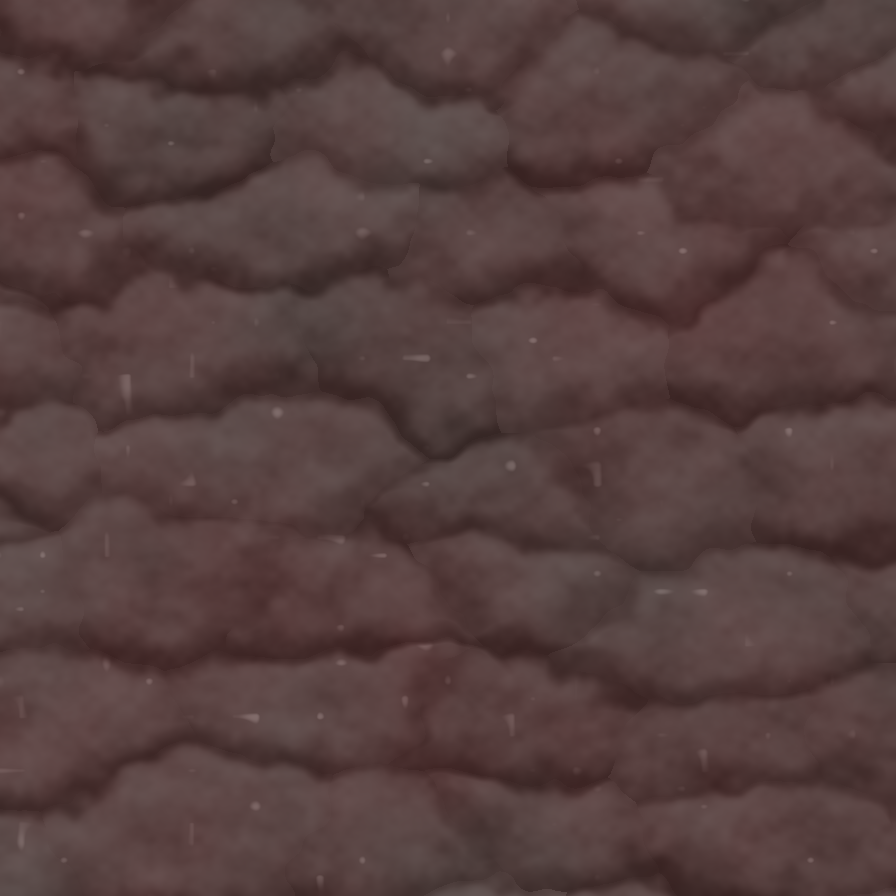
Give the GLSL for this texture, as a WebGL 1 fragment shader.

```glsl
precision highp float;

uniform vec2 u_resolution;

float hash(vec2 p) {
  return fract(sin(dot(p, vec2(127.1, 311.7))) * 43758.5453);
}

float noise(vec2 p) {
  vec2 i = floor(p), f = fract(p);
  f = f * f * (3.0 - 2.0 * f);
  return mix(mix(hash(i), hash(i + vec2(1.0, 0.0)), f.x),
             mix(hash(i + vec2(0.0, 1.0)), hash(i + 1.0), f.x), f.y);
}

float fbm(vec2 p) {
  float sum = 0.0, amp = 0.5;
  for (int i = 0; i < 4; i++) {
    sum += amp * noise(p);
    p = mat2(1.6, 1.2, -1.2, 1.6) * p + 7.3;
    amp *= 0.5;
  }
  return sum;
}

// Centre of a grain: jittered, with every other row shifted sideways
vec2 grainCentre(vec2 cell) {
  vec2 jitter = vec2(hash(cell), hash(cell + 41.7)) - 0.5;
  return cell + 0.5 + 0.72 * jitter + vec2(0.25 - 0.5 * mod(cell.y, 2.0), 0.0);
}

// x: crease darkness, y: light on the upper rim, z: random value of the grain
vec3 grains(vec2 p) {
  vec2 base = floor(p), home = base, toHome = vec2(0.0);
  float nearest = 9.0;
  for (int y = -2; y <= 2; y++) {
    for (int x = -2; x <= 2; x++) {
      vec2 cell = base + vec2(float(x), float(y));
      vec2 r = grainCentre(cell) - p;
      if (dot(r, r) < nearest) {
        nearest = dot(r, r);
        toHome = r;
        home = cell;
      }
    }
  }
  float crease = 0.0, rim = 0.0;
  for (int y = -2; y <= 2; y++) {
    for (int x = -2; x <= 2; x++) {
      if (x == 0 && y == 0) continue;
      vec2 cell = home + vec2(float(x), float(y));
      vec2 r = grainCentre(cell) - p;
      vec2 dir = normalize(r - toHome);
      float d = max(dot(0.5 * (toHome + r), dir), 0.0);
      // Undersides cast a wide shadow, upper sides only a thin one
      float width = mix(0.20, 0.075, smoothstep(-0.5, 0.5, dir.y));
      float depth = mix(0.3, 1.0, smoothstep(0.1, 0.8, abs(dir.y)));
      depth *= 0.5 + 0.5 * hash(home + cell + 3.1);
      crease = max(crease, depth * exp(-d * d / (width * width)));
      float offset = (d - 0.17) / 0.13;
      rim = max(rim, max(dir.y, 0.0) * exp(-offset * offset));
    }
  }
  return vec3(crease, rim, hash(home + 9.4));
}

void main() {
  vec2 uv = gl_FragCoord.xy / u_resolution.y;

  // Bend the grain outlines
  vec2 bend = vec2(fbm(uv * 8.0), fbm(uv * 8.0 + 31.0)) - 0.47;
  bend += 0.3 * (vec2(noise(uv * 34.0), noise(uv * 34.0 + 17.0)) - 0.5);
  vec3 grain = grains((uv + bend * vec2(0.09, 0.065)) * vec2(4.2, 7.6) + 20.0);

  // Small bumps lit from above
  vec2 q = uv * vec2(17.0, 22.0) + 5.0;
  float relief = fbm(q) - fbm(q + vec2(-0.08, 0.35));
  float mottle = fbm(uv * vec2(11.0, 14.0) + 60.0) - 0.47;
  float fine = noise(uv * 95.0) + noise(uv * 58.0 + 13.0) - 1.0;

  float tone = 0.70 + 0.12 * (grain.z - 0.5) + 0.10 * grain.y;
  tone += 0.42 * relief + 0.45 * mottle + 0.10 * fine;
  tone -= grain.x * (0.62 + 0.5 * mottle);
  tone = clamp(tone, 0.0, 1.08);

  vec3 shadow = vec3(0.215, 0.135, 0.13);
  vec3 leather = vec3(0.335, 0.25, 0.245);
  vec3 light = vec3(0.405, 0.33, 0.325);
  vec3 color = mix(shadow, leather, smoothstep(-0.1, 0.7, tone));
  color = mix(color, light, smoothstep(0.45, 1.1, tone));

  // Drifting red and grey tint
  float tint = fbm(uv * 6.0 + 80.0) - 0.47;
  color += tint * vec3(0.05, -0.04, -0.03);

  // Rare pale glints
  float glint = smoothstep(0.91, 1.0, noise(uv * vec2(42.0, 50.0) + 90.0));
  color += 0.13 * glint * (1.0 - grain.x);

  gl_FragColor = vec4(color, 1.0);
}
```
